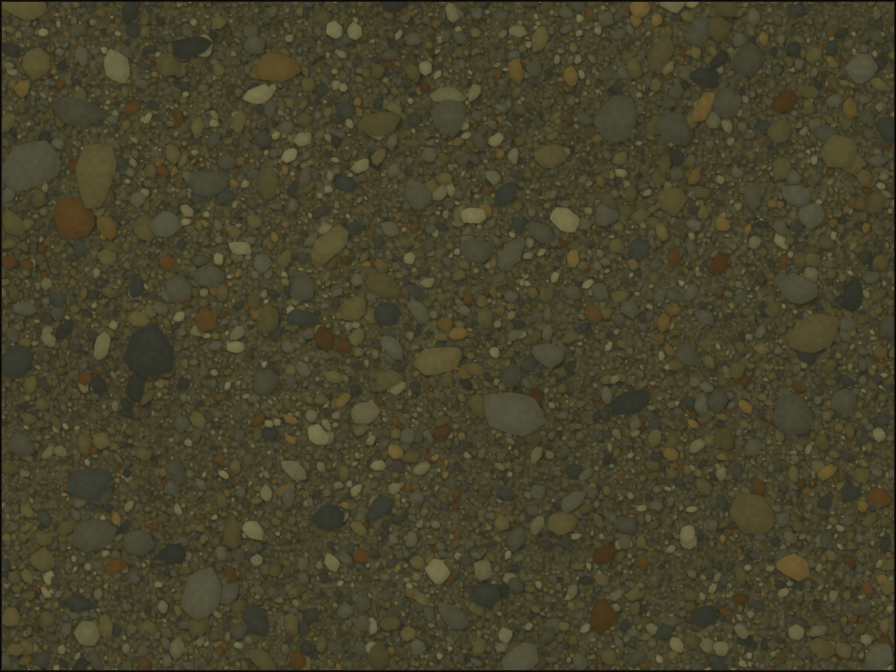
Write a Shadertoy shader that draws this texture.

```glsl
// Coarse olive sand with scattered small pebbles, dimly lit, inside a thin dark frame.

const vec3 SAND   = vec3(0.285, 0.268, 0.172);
const vec3 GREY   = vec3(0.282, 0.277, 0.205);
const vec3 OLIVE  = vec3(0.305, 0.280, 0.165);
const vec3 PALE   = vec3(0.390, 0.372, 0.250);
const vec3 SLATE  = vec3(0.200, 0.205, 0.163);
const vec3 RUST   = vec3(0.280, 0.208, 0.105);
const vec3 OCHRE  = vec3(0.360, 0.300, 0.155);
const vec3 FRAME  = vec3(0.050, 0.045, 0.035);

const float SOFTNESS = 0.0016;            // half width of a grain edge
const float SHADOW_WIDTH = 0.0050;
const float SHADOW_DEPTH = 0.17;
const vec2  SHADOW_SHIFT = vec2(0.0008, -0.0014);
const float TAU = 6.28319;

float hash1(vec2 p) {
    vec3 q = fract(p.xyx * 0.1031);
    q += dot(q, q.yzx + 33.33);
    return fract((q.x + q.y) * q.z);
}

vec2 hash2(vec2 p) {
    return vec2(hash1(p + 11.7), hash1(p + 47.3));
}

float valueNoise(vec2 p) {
    vec2 i = floor(p), f = fract(p);
    f = f * f * (3.0 - 2.0 * f);
    float low  = mix(hash1(i), hash1(i + vec2(1, 0)), f.x);
    float high = mix(hash1(i + vec2(0, 1)), hash1(i + vec2(1, 1)), f.x);
    return mix(low, high, f.y);
}

// Mineral colour chosen by a random number
vec3 stoneColour(float pick) {
    if (pick < 0.31) return GREY;
    if (pick < 0.62) return OLIVE;
    if (pick < 0.75) return PALE;
    if (pick < 0.90) return SLATE;
    if (pick < 0.95) return RUST;
    return OCHRE;
}

// Rounded irregular polygon: 1.0 on its outline
float stoneShape(vec2 q, float seed) {
    float flatSides = 0.0;
    for (int k = 0; k < 6; k++) {
        float side = fract(seed * 7.31 * float(k + 2));
        float angle = (float(k) + 0.7 * side) * TAU / 6.0;
        float reach = 0.78 + 0.35 * fract(side * 13.7);
        flatSides = max(flatSides, dot(q, vec2(cos(angle), sin(angle))) / reach);
    }
    return mix(length(q), flatSides, 0.65);
}

// One layer of stones on a jittered grid, painted over the colour so far
void scatter(inout vec3 colour, vec2 p, float cell, float density, float contrast) {
    vec2 home = floor(p / cell);
    for (int y = -1; y <= 1; y++)
    for (int x = -1; x <= 1; x++) {
        vec2 id = home + vec2(x, y);
        vec2 key = id + floor(cell * 9000.0);
        if (hash1(key) > density) continue;

        vec2 jitter = hash2(key + 3.1), form = hash2(key + 71.9);
        vec2 offset = p - (id + 0.5 + 0.65 * (jitter - 0.5)) * cell;
        float radius = cell * mix(0.23, 0.46, form.x * form.x);
        float turn = TAU * form.y;
        mat2 spin = mat2(cos(turn), -sin(turn), sin(turn), cos(turn));
        float stretch = mix(1.0, 1.35, hash1(key + 23.5));
        vec2 squash = vec2(1.0 / stretch, stretch) / radius;
        float seed = hash1(key + 131.3) + 0.1;

        // Contact shadow, then the softly shaded stone
        float shade = (stoneShape(spin * (offset - SHADOW_SHIFT) * squash, seed) - 1.0) * radius;
        colour *= 1.0 - SHADOW_DEPTH * contrast * (1.0 - smoothstep(-SOFTNESS, SHADOW_WIDTH, shade));

        float d = stoneShape(spin * offset * squash, seed);
        vec3 stone = stoneColour(hash1(key + 211.7));
        stone *= 0.88 + 0.24 * hash1(key + 307.1);
        stone = mix(SAND, stone, contrast);
        stone *= 1.03 - 0.10 * d * d + 0.04 * dot(offset, vec2(-0.6, 0.8)) / radius;
        float cover = 1.0 - smoothstep(-SOFTNESS, SOFTNESS, (d - 1.0) * radius);
        colour = mix(colour, stone, cover);
    }
}

void mainImage(out vec4 fragColor, in vec2 fragCoord) {
    vec2 p = fragCoord / iResolution.y;
    float aspect = iResolution.x / iResolution.y;

    // Fine sand bed
    vec3 colour = SAND * (0.84 + 0.28 * valueNoise(p * 210.0));

    // Grains and pebbles, from fine to coarse
    scatter(colour, p, 0.009, 0.85, 0.75);
    scatter(colour, p, 0.015, 0.70, 0.85);
    scatter(colour, p, 0.026, 0.55, 0.90);
    scatter(colour, p, 0.046, 0.38, 0.95);
    scatter(colour, p, 0.088, 0.24, 0.95);

    // Surface mottling and broad uneven light
    colour *= 0.95 + 0.10 * valueNoise(p * 150.0 + 40.0);
    colour *= 0.99 + 0.08 * valueNoise(p * 5.0 + 9.0);

    // Thin dark frame
    vec2 margin = min(p, vec2(aspect, 1.0) - p);
    float inside = smoothstep(0.0015, 0.0035, min(margin.x, margin.y));
    fragColor = vec4(mix(FRAME, colour, inside), 1.0);
}
```
